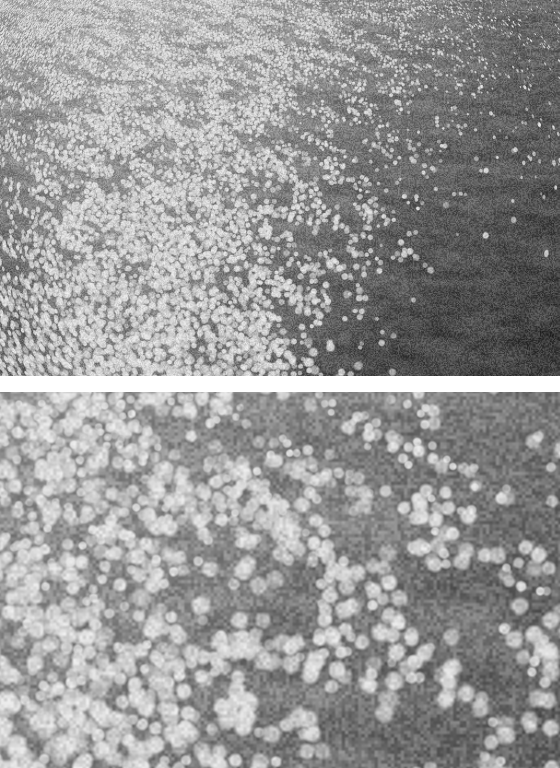
Top, the full canvas; bottom, a detail of the centre.
Write a Shadertoy shader that draws this texture.

```glsl
// Sunlight glittering on water, seen at a slant in grainy black and white.
// Rows of cells shrink towards the far shore; each may hold one blurred glint.
// Slanted noise gathers the glints along crests, over shaded and rippled water.

const float NEAR_CELL = 0.021;   // glint spacing at the bottom edge
const float CELL_SHRINK = 0.016; // loss of spacing per unit of height
const float GRAIN_SCALE = 344.0; // film grains per canvas height
const float GLINT_GREY = 0.87;
const vec2 LENS_CENTRE = vec2(0.75, 0.45);

float hash(vec2 p) {
    vec3 q = fract(p.xyx * 0.1031);
    q += dot(q, q.yzx + 33.33);
    return fract((q.x + q.y) * q.z);
}

vec3 hash3(vec2 p) {
    vec3 q = fract(p.xyx * vec3(0.1031, 0.1030, 0.0973));
    q += dot(q, q.yxz + 33.33);
    return fract((q.xxy + q.yzz) * q.zyx);
}

float valueNoise(vec2 p) {
    vec2 cell = floor(p);
    vec2 f = fract(p);
    f = f * f * (3.0 - 2.0 * f);
    float low = mix(hash(cell), hash(cell + vec2(1.0, 0.0)), f.x);
    float high = mix(hash(cell + vec2(0.0, 1.0)), hash(cell + 1.0), f.x);
    return mix(low, high, f.y);
}

// Perspective: spacing at a height, and height to row number and back.
float cellSize(float y) { return NEAR_CELL - CELL_SHRINK * y; }

float rowAt(float y) {
    return -log(max(cellSize(y), 0.001) / NEAR_CELL) / CELL_SHRINK;
}

float heightAt(float row) {
    return NEAR_CELL * (1.0 - exp(-CELL_SHRINK * row)) / CELL_SHRINK;
}

// Broad sun path, wide at the far end and fading to the right.
float sunPath(vec2 p) {
    return 1.0 - smoothstep(0.36, 1.12 + 0.38 * p.y, p.x);
}

// Chance of a glint, gathered along crests that fall to the right.
float glintChance(vec2 p, float row) {
    float chance = sunPath(p) * mix(0.95, 0.50, smoothstep(0.05, 0.65, p.y));
    float leftShade = smoothstep(0.15, 0.35, p.y) * (1.0 - smoothstep(0.7, 0.95, p.y));
    chance *= 1.0 - 0.5 * leftShade * (1.0 - smoothstep(0.0, 0.22, p.x));
    chance += 0.05 * smoothstep(0.1, 0.9, p.y);
    vec2 q = vec2(p.x * 48.0, row);
    vec2 crest = vec2(dot(q, vec2(0.83, 0.55)) * 0.72,
                      dot(q, vec2(0.55, -0.83)) * 0.33);
    float gathered = 2.0 * chance * smoothstep(0.2, 0.8, valueNoise(crest + 140.0));
    return mix(gathered, 1.0, chance * chance * chance);
}

// Disc drawn out around the lens centre, more so towards the corners.
float glintShape(vec2 offset, vec2 centre, float radius, float pixel) {
    vec2 arm = centre - LENS_CENTRE;
    float reach = length(arm);
    vec2 radial = arm / max(reach, 0.001);
    float swirl = smoothstep(0.5, 0.95, reach);
    vec2 local = vec2(dot(offset, radial) * (1.0 + 0.9 * swirl),
                      dot(offset, vec2(-radial.y, radial.x)) * (1.0 - 0.25 * swirl));
    float soft = max(0.34 * radius, 0.8 * pixel);
    return 1.0 - smoothstep(radius - soft, radius + soft, length(local));
}

// Share of light left unlit by one layer of glints.
float glintLayer(vec2 p, float layer, float pixel) {
    float shift = layer * 0.5;
    float baseRow = floor(rowAt(p.y) + shift);
    float dark = 1.0;
    for (int j = -1; j <= 1; j++) {
        float row = baseRow + float(j);
        float size = cellSize(heightAt(row + 0.5 - shift));
        float slide = hash(vec2(row + 90.0, layer * 17.0 + 5.0));
        float baseColumn = floor(p.x / size + slide);
        for (int i = -1; i <= 1; i++) {
            vec2 id = vec2(baseColumn + float(i), row) + 50.0 + layer * 211.0;
            vec3 place = hash3(id);
            vec3 look = hash3(id + 307.0);
            vec2 jitter = 0.7 * (place.xy - 0.5);
            float centreRow = row + 0.5 + jitter.y - shift;
            vec2 centre = vec2((baseColumn + float(i) + 0.5 + jitter.x - slide) * size,
                               heightAt(centreRow));
            float present = step(place.z, glintChance(centre, centreRow));
            float radius = size * mix(0.27, 0.58, look.x);
            float glow = mix(0.5, 0.95, look.y);
            dark *= 1.0 - present * glow * glintShape(p - centre, centre, radius, pixel);
        }
    }
    return dark;
}

// Grey of the water between the glints.
float waterShade(vec2 p) {
    float shade = mix(0.28, 0.46, p.y) + 0.20 * sunPath(p);
    shade -= 0.11 * (1.0 - smoothstep(0.0, 0.25, p.x)) * (1.0 - 0.7 * p.y);
    shade -= 0.05 * smoothstep(1.2, 1.5, p.x);
    float row = rowAt(p.y);
    float swell = valueNoise(vec2(p.x * 11.0, row * 0.65 + p.x * 3.0));
    float ripple = valueNoise(vec2(p.x * 38.0, row * 1.3 + 70.0));
    return shade + 0.08 * (swell - 0.5) + 0.07 * (ripple - 0.5);
}

void mainImage(out vec4 fragColor, in vec2 fragCoord) {
    vec2 p = fragCoord / iResolution.y;
    float pixel = 1.0 / iResolution.y;
    float dark = glintLayer(p, 0.0, pixel) * glintLayer(p, 1.0, pixel);
    float grey = mix(GLINT_GREY, waterShade(p), dark);
    float grain = valueNoise(p * GRAIN_SCALE - 0.5) - 0.5;
    grey += grain * mix(0.15, 0.21, dark);
    fragColor = vec4(vec3(clamp(grey, 0.0, 1.0)), 1.0);
}
```
